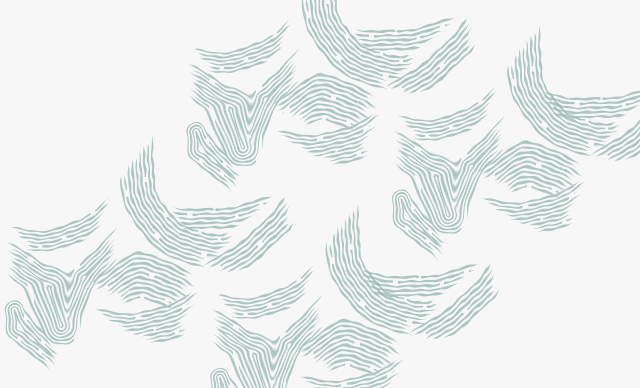
This pattern is drawn by a Shadertoy shader. Its source:

```glsl
const float DESIGN_WIDTH = 768.0;
const vec3 PAPER = vec3(0.97);
const vec3 INK = vec3(0.675, 0.775, 0.76);

float hash(float n) {
    return fract(sin(n * 12.99) * 437.5);
}

float smoothUnion(float a, float b, float k) {
    float h = max(k - abs(a - b), 0.0) / k;
    return min(a, b) - 0.25 * h * h * k;
}

// Distance to a segment, scaled from startScale at a to 1 at b
float segmentDistance(vec2 p, vec2 a, vec2 b, float startScale) {
    vec2 along = b - a;
    float t = clamp(dot(p - a, along) / dot(along, along), 0.0, 1.0);
    return length(p - a - along * t) * mix(startScale, 1.0, t);
}

// Rotated frame whose rows follow a sagging parabola
vec2 sagFrame(vec2 p, vec2 origin, float angle, float bend) {
    vec2 axis = vec2(cos(angle), sin(angle));
    vec2 d = p - origin;
    vec2 q = vec2(dot(d, axis), dot(d, vec2(-axis.y, axis.x)));
    q.y = (q.y + bend * q.x * q.x) / sqrt(1.0 + 4.0 * bend * bend * q.x * q.x);
    return q;
}

// Hand-cut rows along q.x; start and stop hold (first row, change per row)
float ridges(vec2 q, float gap, float rows, vec2 start, vec2 stop, float seed) {
    q.y += 0.8 * sin(q.x * 0.11 + seed) + 0.45 * sin(q.x * 0.29 + q.y * 0.23 + seed);
    float row = clamp(floor(q.y / gap + 0.5), 0.0, rows - 1.0);
    float id = row + seed * 7.3;
    float a = start.x + start.y * row + 9.0 * (hash(id) - 0.5);
    float b = stop.x + stop.y * row + 14.0 * (hash(id + 31.0) - 0.5);
    float taper = smoothstep(0.0, 14.0, q.x - a) * smoothstep(0.0, 14.0, b - q.x);
    float swell = 0.245 + 0.05 * sin(q.x * 0.09 + id * 2.4) + 0.045 * sin(q.x * 0.37 + id * 4.7);
    float chips = sin(q.x * 0.15 + id * 4.1) + sin(q.x * 0.067 + id * 2.7);
    float halfWidth = mix(-1.0, gap * swell, sqrt(taper));
    halfWidth -= 2.4 * smoothstep(1.78, 1.92, chips);
    return abs(q.y - row * gap) - halfWidth;
}

// Forked whorl: nested loops in a leaning stem, joined by two arms
float forkedWhorl(vec2 p) {
    float leftArm = segmentDistance(p, vec2(-12.0, 296.0), vec2(62.0, 345.0), 1.0) + 5.0;
    float stem = segmentDistance(p, vec2(59.0, 346.0), vec2(73.0, 391.0), 0.85);
    float rightLow = segmentDistance(p, vec2(82.0, 378.0), vec2(101.0, 333.0), 1.0);
    float rightHigh = segmentDistance(p, vec2(101.0, 333.0), vec2(152.0, 280.0), 1.0);
    float rightArm = smoothUnion(rightLow, rightHigh, 6.0) + 9.0;
    float d = smoothUnion(smoothUnion(leftArm, stem, 8.0), rightArm, 8.0);
    return ridges(vec2(p.x, d - 2.0), 4.0, 6.0, vec2(6.0, 0.5), vec2(150.0, -2.0), 1.0);
}

// Loop that widens toward its open tail
float narrowLoop(vec2 p) {
    float head = segmentDistance(p, vec2(17.0, 372.0), vec2(23.0, 393.0), 1.25);
    float tail = segmentDistance(p, vec2(23.0, 393.0), vec2(82.0, 444.0), 1.0);
    float d = smoothUnion(head, tail, 8.0);
    return ridges(vec2(p.x + 0.3 * (p.y - 430.0), d - 1.5), 4.2, 4.0, vec2(-60.0, 0.0), vec2(74.0, -3.0), 2.0);
}

// Arched patch of thicker cuts
float archedPatch(vec2 p) {
    vec2 q = p - vec2(168.0, 304.0);
    float arch = 0.64 * (sqrt(q.x * q.x + 196.0) - 14.0) - 0.1 * q.x;
    q.y = 0.85 * (q.y - arch);
    return ridges(q, 5.0, 10.0, vec2(-61.0, 4.4), vec2(70.0, -3.0), 3.0);
}

// Quarter-turn sweep that straightens into an upright horn
float hornSweep(vec2 p) {
    vec2 v = p - vec2(260.0, 205.0);
    vec2 q = vec2(v.y, 116.0 + v.x);
    if (v.y > 0.0) q = vec2(95.0 * atan(v.y, -v.x), 116.0 - length(v));
    return ridges(q, 4.9, 9.0, vec2(4.0, -5.8), vec2(136.0, 5.0), 4.0);
}

float motif(vec2 p) {
    vec2 upper = sagFrame(p, vec2(55.0, 277.0), -0.1, 0.005);
    vec2 lower = sagFrame(p, vec2(165.0, 376.0), -0.1, 0.004);
    vec2 outer = sagFrame(p, vec2(303.0, 280.0), -0.72, 0.002);
    float d = ridges(upper, 4.5, 6.0, vec2(-42.0, 3.0), vec2(86.0, -6.0), 5.0);
    d = min(d, ridges(lower, 4.7, 9.0, vec2(-55.0, 8.3), vec2(74.0, -2.6), 6.0));
    d = min(d, ridges(outer, 5.3, 6.0, vec2(-74.0, 5.0), vec2(63.0, -3.0), 7.0));
    d = min(d, min(forkedWhorl(p), narrowLoop(p)));
    return min(d, min(archedPatch(p), hornSweep(p)));
}

// Near-level bars inside the sweep, lengthened to the left by reach
float innerBars(vec2 p, float reach) {
    vec2 q = sagFrame(p, vec2(250.0, 252.0), -0.03, 0.0025);
    return ridges(q, 5.4, 5.0, vec2(-48.0 - reach, 3.0), vec2(80.0, -8.5), 8.0);
}

// Ink over ink prints slightly darker
vec3 printInk(vec3 base, float d, float pixel) {
    return mix(base, min(INK, base * 0.93), clamp(0.5 - d / pixel, 0.0, 1.0));
}

void mainImage(out vec4 fragColor, in vec2 fragCoord) {
    float pixel = DESIGN_WIDTH / iResolution.x;
    vec2 p = vec2(fragCoord.x, iResolution.y - fragCoord.y) * pixel;
    vec3 color = PAPER;

    // Two by two motifs on a skewed lattice
    for (int i = 0; i < 4; i++) {
        float column = float(i % 2);
        float row = float(i / 2);
        vec2 local = p - column * vec2(246.5, 81.0) - row * vec2(218.0, -214.0);
        color = printInk(color, motif(local), pixel);
        color = printInk(color, innerBars(local, 20.0 * column), pixel);
    }
    fragColor = vec4(color, 1.0);
}
```
